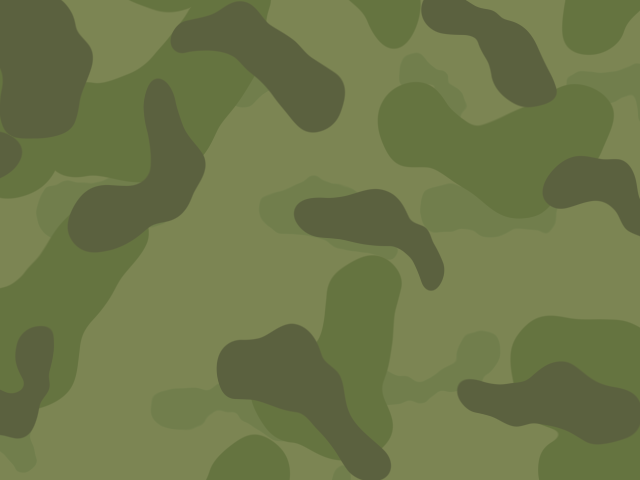
This pattern is drawn by a Shadertoy shader. Its source:

```glsl
// Woodland camouflage: scattered, bent blobs in three olive tones over a pale ground.

float hash(vec2 p) {
    vec3 q = fract(p.xyx * 0.1031);
    q += dot(q, q.yzx + 33.33);
    return fract((q.x + q.y) * q.z);
}

float noise(vec2 p) {
    vec2 i = floor(p), f = fract(p);
    f = f * f * (3.0 - 2.0 * f);
    return mix(mix(hash(i), hash(i + vec2(1, 0)), f.x),
               mix(hash(i + vec2(0, 1)), hash(i + vec2(1, 1)), f.x), f.y);
}

// Smooth offset that makes the outlines wavy
vec2 wobble(vec2 p) {
    return vec2(noise(p), noise(p + 41.7)) - 0.5;
}

float smoothMin(float a, float b, float k) {
    float h = max(k - abs(a - b), 0.0) / k;
    return min(a, b) - h * h * k * 0.25;
}

// Distance to a chain of three tapered segments that turns at each joint
float blob(vec2 p, vec2 id) {
    float size = mix(0.75, 1.15, hash(id + 0.3));
    p /= size;
    float heading = (hash(id + 1.9) - 0.5) * 0.9;
    vec2 a = -0.15 * vec2(cos(heading), sin(heading));
    float ra = mix(0.03, 0.08, hash(id + 5.1));
    float d = 1.0;
    for (int i = 0; i < 3; i++) {
        vec2 key = id + 7.13 * float(i + 1);
        if (i > 0) heading += (hash(key) - 0.5) * 2.2;
        vec2 b = a + 0.1 * vec2(cos(heading), sin(heading));
        float rb = mix(0.03, 0.08, hash(key + 3.7));
        float t = clamp(dot(p - a, b - a) / 0.01, 0.0, 1.0);
        float segment = length(p - mix(a, b, t)) - mix(ra, rb, smoothstep(0.0, 1.0, t));
        d = smoothMin(d, segment, 0.025);
        a = b;
        ra = rb;
    }
    return d * size;
}

// Distance to the nearest blob of a jittered brick grid
float blobLayer(vec2 p, float seed) {
    vec2 cell = vec2(0.48, 0.37);
    p += wobble(p * 5.0 + seed) * 0.07 + wobble(p * 13.0 + seed) * 0.018;
    float row = floor(p.y / cell.y), d = 1.0;
    for (int j = -1; j <= 1; j++) {
        float y = row + float(j);
        float shift = 0.5 * mod(y, 2.0);
        float column = floor(p.x / cell.x - shift);
        for (int i = -1; i <= 1; i++) {
            vec2 id = vec2(column + float(i), y);
            vec2 key = id + seed;
            vec2 jitter = (vec2(hash(key + 11.3), hash(key + 23.9)) - 0.5) * vec2(0.3, 0.25);
            vec2 center = (id + vec2(0.5 + shift, 0.5) + jitter) * cell;
            d = min(d, blob(p - center, key));
        }
    }
    return d;
}

// Soft-edged coverage of one layer; grow widens or narrows its blobs
float coverage(vec2 p, float scale, float seed, float grow) {
    float d = (blobLayer(p / scale + seed * 0.37, seed) - grow) * scale;
    float edge = 0.9 / iResolution.y;
    return 1.0 - smoothstep(-edge, edge, d);
}

void mainImage(out vec4 fragColor, in vec2 fragCoord) {
    vec2 p = fragCoord / iResolution.y;

    vec3 paleOlive = vec3(0.486, 0.522, 0.326);
    vec3 fadedGreen = vec3(0.443, 0.496, 0.300);
    vec3 leafGreen = vec3(0.398, 0.454, 0.252);
    vec3 darkOlive = vec3(0.358, 0.380, 0.246);

    // Layers from back to front
    vec3 color = paleOlive;
    vec2 ragged = p + wobble(p * 45.0) * 0.008;
    color = mix(color, fadedGreen, coverage(ragged, 0.95, 61.0, -0.01));
    color = mix(color, leafGreen, coverage(p, 1.25, 27.0, 0.018));
    color = mix(color, darkOlive, coverage(p, 1.0, 93.0, 0.0));

    fragColor = vec4(color, 1.0);
}
```
